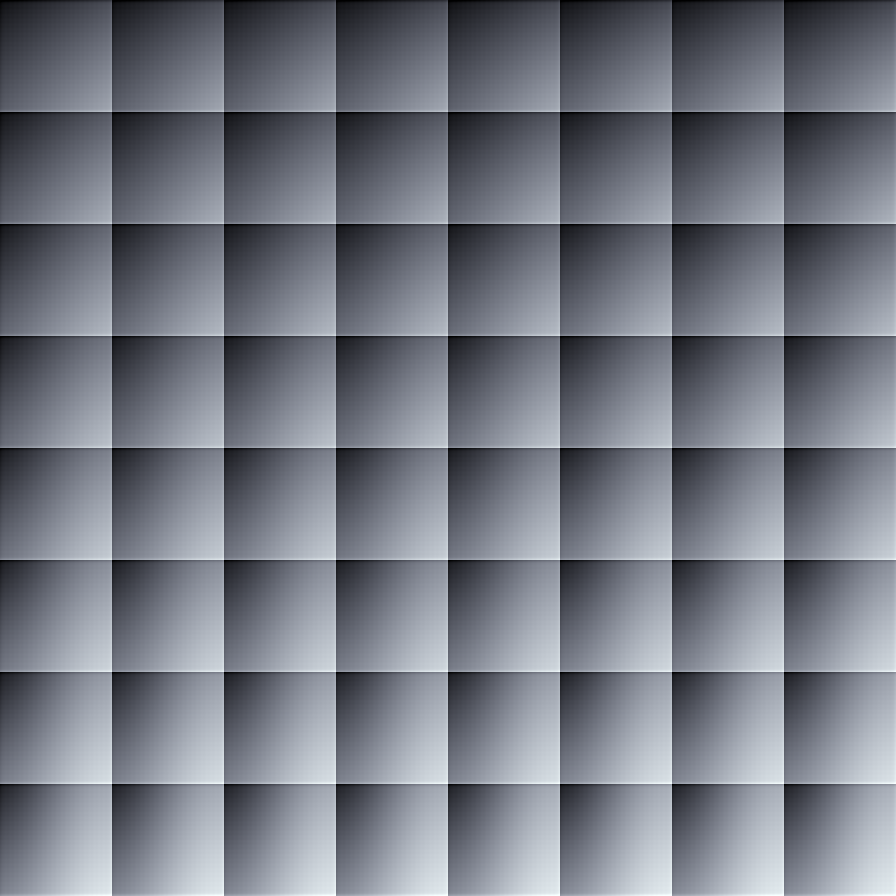
This pattern is drawn by a three.js fragment shader. Its source:

```glsl
// Eight by eight grid of shaded steel tiles, dark at upper left and paler down the sheet.
varying vec2 vUv;

const float TILES = 8.0;
const float SEAM_WIDTH = 0.03;   // in tile widths
const float WEAVE_COUNT = 24.0;  // faint threads per tile
const float WEAVE_DEPTH = 0.004;

// Fades from 1 at an edge to 0 at the given distance.
float edgeBand(float distanceToEdge, float width) {
  return 1.0 - smoothstep(0.0, width, distanceToEdge);
}

// Blends four corner tones; p runs right and down, sheet is the tile's place.
float tileTone(vec2 p, vec2 sheet) {
  float topLeft = mix(0.05, 0.11, sheet.y);
  float topRight = mix(0.29, 0.65, sheet.y) + 0.06 * sheet.x * (sheet.y - 0.5);
  float bottomLeft = mix(0.38, 0.53, sheet.y) + 0.03 * (sheet.x - 0.5);
  float bottomRight = mix(0.67, 0.92, sheet.y) + 0.02 * (sheet.x - 0.5);

  // Lower tiles brighten faster and level off toward the right.
  float across = mix(p.x, smoothstep(-0.05, 0.9, p.x), 0.6 * sheet.y);
  float down = pow(p.y, 0.88);
  return mix(mix(topLeft, topRight, across),
             mix(bottomLeft, bottomRight, across), down);
}

// Bright rims at right and bottom, dark grooves at left and top.
float seamTone(vec2 p, float width) {
  float rim = 0.05 * edgeBand(1.0 - p.x, width) + 0.10 * edgeBand(1.0 - p.y, width);
  float groove = 0.04 * edgeBand(p.x, width) + 0.10 * edgeBand(p.y, width);
  return rim - groove;
}

float weaveTone(vec2 p, float count, float depth) {
  vec2 threads = sin(6.2832 * count * p);
  return depth * (threads.x + threads.y);
}

// Tints a tone with cool blue, strongest in the middle greys.
vec3 steelColor(float tone) {
  float t = clamp(tone, 0.0, 1.0);
  return vec3(0.965 * t, t, t + 0.18 * t * (1.0 - t));
}

vec3 sheetColor(vec2 uv) {
  vec2 grid = vec2(uv.x, 1.0 - uv.y) * TILES;
  vec2 p = fract(grid);
  vec2 sheet = floor(grid) / (TILES - 1.0);
  float tone = tileTone(p, sheet) + seamTone(p, SEAM_WIDTH);
  return steelColor(tone + weaveTone(p, WEAVE_COUNT, WEAVE_DEPTH));
}

void main() {
  // Four samples smooth the jump between tiles.
  vec2 footprint = fwidth(vUv);
  vec3 color = vec3(0.0);
  for (int j = 0; j < 2; j++) {
    for (int i = 0; i < 2; i++) {
      vec2 offset = (vec2(float(i), float(j)) - 0.5) * 0.5;
      color += 0.25 * sheetColor(vUv + offset * footprint);
    }
  }
  gl_FragColor = vec4(color, 1.0);
}
```
